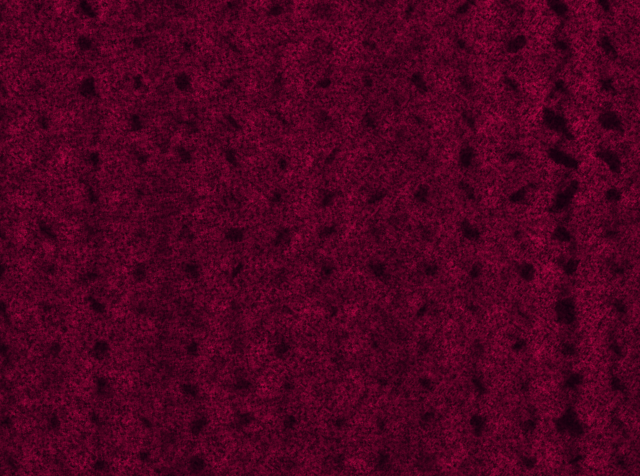
A Shadertoy shader for this texture:

```glsl
#define COLUMNS 13.57
#define ROWS 12.6
#define SLANT 0.32
#define GUTTER_EVERY 5.0
#define HOLE_RADIUS 0.28
#define GRAIN_SCALE 205.0
#define GRAIN_AMOUNT 0.98
#define MOTTLE_AMOUNT 0.36
#define BASE_TONE 0.465
#define SHADOW_COLOR vec3(0.07, 0.0, 0.05)
#define YARN_COLOR vec3(0.60, 0.015, 0.225)

const float TAU = 6.2831853;

float hash(vec2 p) {
    return fract(sin(dot(p, vec2(127.1, 311.7))) * 43758.547);
}

float noise(vec2 p) {
    vec2 cell = floor(p), f = fract(p);
    f = f * f * (3.0 - 2.0 * f);
    vec2 e = vec2(1.0, 0.0);
    return mix(mix(hash(cell), hash(cell + e.xy), f.x),
               mix(hash(cell + e.yx), hash(cell + e.xx), f.x), f.y);
}

// Layered noise centred on zero, turned between layers to hide the lattice
float fbm(vec2 p) {
    float sum = 0.0, amplitude = 0.5;
    for (int i = 0; i < 3; i++) {
        sum += amplitude * (noise(p) - 0.5);
        p = mat2(1.6, 1.2, -1.2, 1.6) * p + 17.3;
        amplitude *= 0.55;
    }
    return sum;
}

// How far a column is stretched open: alternate columns, then the right side
float columnWear(float column) {
    float x = column / COLUMNS;
    float alternate = 0.5 + 0.5 * cos(column * TAU * 0.5);
    return 0.40 + 0.55 * alternate * abs(x - 0.5)
         + 0.34 * smoothstep(0.68, 0.9, x);
}

// Ragged slanting gap between loops, 0 to 1
float knitHole(vec2 q, vec2 id, float wear, float ragged) {
    vec2 jitter = vec2(hash(id + 3.1), hash(id + 8.7)) - 0.5;
    q -= jitter * vec2(0.14, 0.14);
    q.x += (hash(id + 5.3) - 0.5) * 1.5 * q.y;
    float size = mix(0.3, 1.0, hash(id));
    float radius = HOLE_RADIUS * wear * size;
    float d = length(q * vec2(1.3, 0.85)) - radius + ragged;
    return (1.0 - smoothstep(-0.1, 0.1, d)) * mix(0.7, 1.0, wear * size);
}

void mainImage(out vec4 fragColor, in vec2 fragCoord) {
    vec2 uv = fragCoord / iResolution.xy;
    vec2 p = fragCoord / iResolution.y;

    // Slanted knit grid, bent a little by the soft yarn
    vec2 knit = vec2(uv.x * COLUMNS + SLANT * (uv.y - 0.5), uv.y * ROWS + 0.1);
    vec2 bend = vec2(fbm(p * 19.0), fbm(p * 19.0 + 40.0));
    vec2 g = knit + 0.3 * bend;
    vec2 id = floor(g + vec2(0.5, 0.0));
    vec2 q = g - id - vec2(0.0, 0.5);
    float wear = columnWear(id.x);

    // Ribs, scalloped loops and the zigzag seam that joins the holes
    float zigzag = 0.13 * sin(TAU * g.y);
    float tone = BASE_TONE - 0.035 * cos(TAU * (g.x + zigzag));
    tone += 0.05 * cos(TAU * g.y) * cos(TAU * g.x);
    float seam = q.x - zigzag;
    tone -= 0.27 * wear * wear * exp(-60.0 * seam * seam);

    // Dark gutters and a slight fall of light
    float gutter = (fract((knit.x - 3.45) / GUTTER_EVERY + 0.5) - 0.5) * GUTTER_EVERY;
    tone -= 0.12 * exp(-18.0 * gutter * gutter);
    tone += 0.03 * (noise(vec2(knit.x * 1.6, uv.y * 1.5)) - 0.5);
    tone += 0.04 * (uv.y - 0.5) + 0.05 * smoothstep(0.65, 0.85, uv.x);

    // Fuzzy clumps
    tone += MOTTLE_AMOUNT * fbm(p * 38.0 + 9.0);

    // Fine fibre specks, turned off the axes
    vec2 fibre = mat2(0.8, 0.6, -0.6, 0.8) * p * GRAIN_SCALE;
    float grain = noise(fibre) - 0.5 + 0.75 * (noise(fibre.yx * 1.73 + 31.0) - 0.5);
    float speck = smoothstep(0.68, 1.0, noise(fibre * 1.25 + 70.0));
    float fuzz = clamp(tone, 0.1, 0.8);
    tone += fuzz * (GRAIN_AMOUNT * grain + 0.4 * speck);

    // Open holes
    float hole = knitHole(q, id, wear, 0.6 * fbm(p * 34.0 + 5.0));
    tone = mix(tone, 0.05 + 0.1 * grain, 0.88 * hole);

    fragColor = vec4(mix(SHADOW_COLOR, YARN_COLOR, clamp(tone, 0.0, 1.1)), 1.0);
}
```
